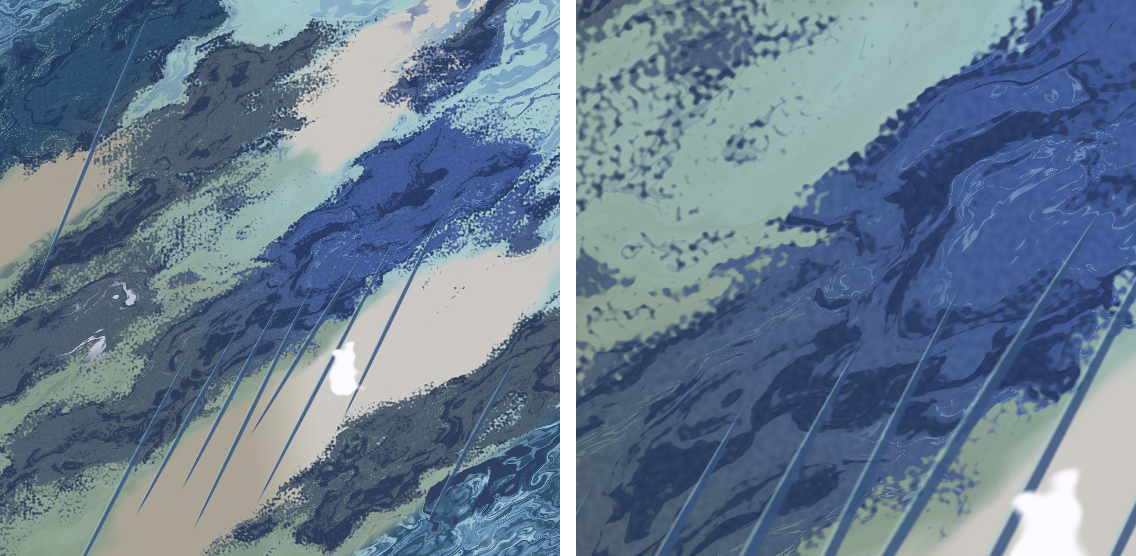
Left, the full canvas; right, a detail of the centre.
A WebGL 1 fragment shader for this texture:

```glsl
precision highp float;
uniform vec2 u_resolution;

const vec3 SAGE = vec3(0.54, 0.62, 0.56);
const vec3 AQUA = vec3(0.64, 0.78, 0.80);
const vec3 SAND = vec3(0.66, 0.64, 0.58);
const vec3 CREAM = vec3(0.80, 0.79, 0.77);
const vec3 SLATE = vec3(0.30, 0.37, 0.43);
const vec3 COBALT = vec3(0.26, 0.36, 0.60);
const vec3 NAVY = vec3(0.13, 0.19, 0.33);
const vec3 DEEP_TEAL = vec3(0.18, 0.31, 0.43);
const vec3 SKY = vec3(0.45, 0.62, 0.76);
const vec3 GLARE = vec3(0.98, 0.98, 1.0);
const vec2 FLOW = vec2(0.77, 0.64);      // direction of the pour
const float SHEAR = 0.08;
const vec2 BROAD_WARP = vec2(0.24, 0.085);
const vec2 FINE_WARP = vec2(0.075, 0.036);
const float GRIT = 0.028;
const float NEEDLE_WIDTH = 0.0048;

float hash(vec2 p) {
  return fract(sin(dot(p, vec2(127.1, 311.7))) * 43758.5);
}

vec2 gradient(vec2 cell) {
  float a = 6.2832 * hash(cell);
  return vec2(cos(a), sin(a));
}

float noise(vec2 p) {
  vec2 i = floor(p), f = fract(p);
  vec2 w = f * f * f * (f * (f * 6.0 - 15.0) + 10.0);
  vec2 e = vec2(0.0, 1.0);
  float low = mix(dot(gradient(i), f), dot(gradient(i + e.yx), f - e.yx), w.x);
  float high = mix(dot(gradient(i + e), f - e), dot(gradient(i + e.yy), f - e.yy), w.x);
  return mix(low, high, w.y);
}

float fbm(vec2 p) {
  float sum = 0.0, amp = 1.0;
  for (int i = 0; i < 4; i++) {
    sum += amp * noise(p);
    p = mat2(1.6, 1.2, -1.2, 1.6) * p + 7.3;
    amp *= 0.5;
  }
  return sum;
}

// Elongated pool, positive inside
float pool(vec2 q, vec2 centre, vec2 radius) {
  return (1.0 - length((q - centre) / radius)) * radius.y;
}

float darkPools(vec2 q) {
  float d = pool(q, vec2(0.58, 0.04), vec2(0.68, 0.085));
  d = max(d, pool(q, vec2(0.95, 0.05), vec2(0.27, 0.11)));
  d = max(d, pool(q, vec2(0.74, -0.325), vec2(0.37, 0.09)));
  d = max(d, pool(q, vec2(0.80, 0.38), vec2(0.24, 0.065)));
  d = max(d, pool(q, vec2(0.53, 0.33), vec2(0.20, 0.05)));
  d = max(d, pool(q, vec2(0.36, 0.215), vec2(0.36, 0.065)));
  d = max(d, pool(q, vec2(0.62, 0.60), vec2(0.32, 0.12)));
  d = max(d, pool(q, vec2(1.20, 0.22), vec2(0.12, 0.04)));
  return max(d, pool(q, vec2(1.09, -0.08), vec2(0.11, 0.025)));
}

float creamPools(vec2 q) {
  float d = pool(q, vec2(0.60, -0.18), vec2(0.56, 0.11));
  d = max(d, pool(q, vec2(1.06, 0.26), vec2(0.25, 0.085)));
  return max(d, pool(q, vec2(0.40, 0.45), vec2(0.28, 0.06)));
}

// Tapered drag mark: x is coverage, y is the bright side
vec2 needle(vec2 p, vec2 root, float angle, float reach) {
  vec2 dir = vec2(cos(angle), sin(angle));
  vec2 r = root - p;
  float t = dot(r, dir) / reach;
  float side = r.x * dir.y - r.y * dir.x;
  float width = NEEDLE_WIDTH * (0.25 + 0.75 * sin(3.1416 * clamp(t, 0.0, 1.0)));
  float ends = smoothstep(-0.03, 0.06, t) * smoothstep(1.0, 0.9, t);
  return ends * vec2(smoothstep(width, width * 0.4, abs(side)),
                     smoothstep(width * 0.6, 0.0, abs(side - width)));
}

void main() {
  vec2 p = gl_FragCoord.xy / u_resolution.y;
  vec2 q = vec2(dot(p, FLOW), dot(p, vec2(-FLOW.y, FLOW.x)));
  q.y += SHEAR * (q.x - 0.6);

  // Two stages of flow distortion
  vec2 s = q * vec2(4.0, 9.0);
  vec2 broad = vec2(fbm(s), fbm(s + 17.0));
  vec2 b = q + broad * BROAD_WARP;
  s = b * vec2(9.0, 22.0) + broad;
  vec2 m = b + vec2(fbm(s + 5.0), fbm(s + 31.0)) * FINE_WARP;
  float grain = noise(p * 190.0);
  float bristle = fbm(vec2(q.x * 5.0, m.y * 95.0));
  float marble = fbm(m * vec2(10.0, 30.0));
  float patches = noise(b * vec2(5.0, 12.0) + 40.0);

  // Pale ground with veils and cream pools
  float toRight = smoothstep(0.45, 1.05, q.x + 0.2 * broad.x);
  vec3 color = mix(SAGE, AQUA, toRight) + 0.05 * marble;
  float creamCover = smoothstep(-0.008, 0.012, creamPools(mix(q, b, 0.6)));
  vec3 creamTone = mix(SAND, CREAM, smoothstep(0.45, 0.62, p.x + 0.1 * p.y));
  color = mix(color, creamTone, creamCover);
  float upper = smoothstep(0.08, 0.2, q.y) * (1.0 - creamCover);
  float veil = smoothstep(0.12, 0.4, marble + patches * 0.5);
  color = mix(color, mix(SLATE, SKY, toRight), veil * upper * 0.65);
  float ribbons = smoothstep(0.0, 0.5, sin(m.y * 150.0 + marble * 3.0));
  float cornerRight = smoothstep(1.08, 1.24, q.x + 0.15 * broad.y);
  color = mix(color, mix(SKY, COBALT, smoothstep(-0.1, 0.3, patches)), ribbons * cornerRight * 0.8);

  // Dark pools with sandy rims and marbled laces
  float depth = darkPools(m);
  float cover = smoothstep(-0.009, 0.011, depth + GRIT * grain);
  float blueness = smoothstep(0.45, 0.85, q.x) * smoothstep(0.28, 0.08, abs(q.y - 0.04));
  vec3 ink = mix(SLATE, COBALT, blueness);
  ink = mix(ink, DEEP_TEAL, smoothstep(0.46, 0.54, q.y));
  ink = mix(ink, NAVY, 0.75 * smoothstep(0.0, 0.3, marble + 0.35 * grain));
  float lace = smoothstep(0.045, 0.01, abs(marble + 0.16)) * smoothstep(-0.1, 0.2, patches);
  ink = mix(ink, mix(SAGE, SKY, blueness), lace * 0.7) + 0.05 * grain;
  color = mix(color, ink, cover);

  // Brushed corners
  float brushed = max(smoothstep(-0.40, -0.43, q.y), smoothstep(0.66, 0.72, q.y));
  vec3 brushTone = mix(DEEP_TEAL, SKY, smoothstep(-0.35, 0.4, bristle));
  brushTone = mix(brushTone, AQUA, smoothstep(0.35, 0.6, bristle));
  color = mix(color, brushTone, brushed);
  float ridge = smoothstep(0.0, 0.006, pool(m, vec2(0.76, -0.45), vec2(0.26, 0.018)));
  color = mix(color, NAVY + 0.06, ridge);

  // Drag marks
  vec2 drag = max(needle(p, vec2(0.27, 0.98), 1.18, 0.56), needle(p, vec2(0.93, 0.36), 1.08, 0.36));
  for (int i = 0; i < 7; i++) {
    float k = float(i);
    float x = 0.34 + 0.073 * k + 0.03 * hash(vec2(k, 3.0));
    float angle = 1.0 + 0.14 * hash(vec2(k, 8.0));
    drag = max(drag, needle(p, vec2(x, 0.18 + 0.55 * x), angle, 0.38 + 0.2 * hash(vec2(k, 5.0))));
  }
  color = mix(color, AQUA, drag.y * 0.5);
  color = mix(color, mix(DEEP_TEAL, COBALT, 0.4), drag.x * 0.85);

  // Wet reflections
  float spot = pool(p + 0.035 * broad, vec2(0.62, 0.335), vec2(0.042, 0.045));
  color = mix(color, GLARE, smoothstep(0.0, 0.008, spot + 0.02 * noise(p * 45.0)));
  float sheen = smoothstep(0.0, 0.04, pool(q, vec2(0.42, 0.19), vec2(0.14, 0.075)));
  color = mix(color, vec3(0.76, 0.77, 0.84), sheen * smoothstep(0.02, 0.4, marble + 0.3 * bristle));
  gl_FragColor = vec4(clamp(color, 0.0, 1.0), 1.0);
}
```
